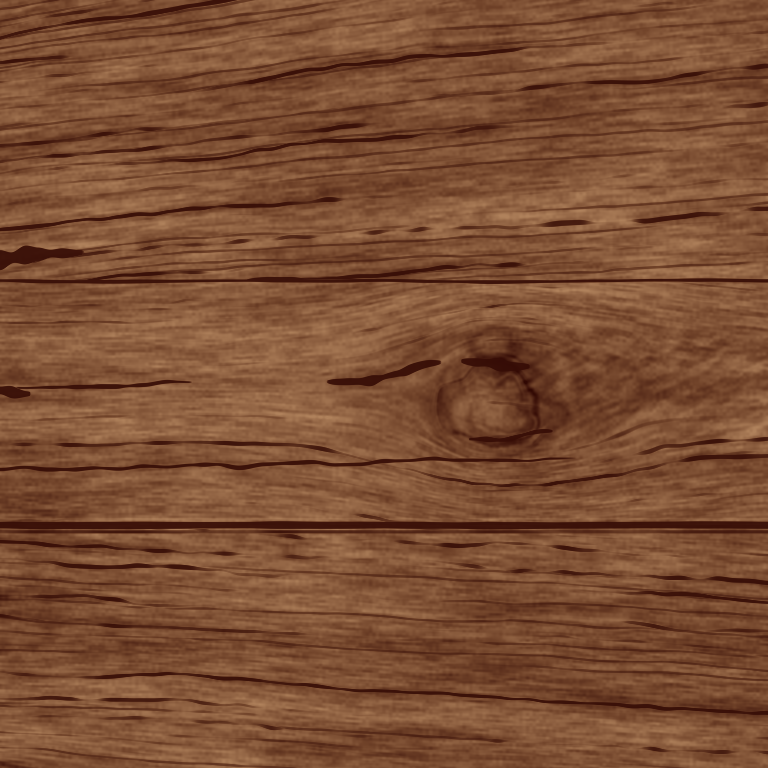
Write a WebGL 2 fragment shader that draws this texture.

```glsl
#version 300 es
precision highp float;
// Three weathered brown wood planks with streaky grain, dark cracks and a knot.
#define DARK vec3(0.19, 0.03, 0.01)
#define MID vec3(0.44, 0.26, 0.16)
#define LIGHT vec3(0.69, 0.51, 0.36)
#define UPPER_SEAM 0.634
#define LOWER_SEAM 0.316
#define KNOT vec2(0.645, 0.485)
#define KNOT_RADIUS 0.09
#define BASE_TONE 0.70
#define CRACK_SPACING 0.031
#define CRACK_WIDTH 0.0017
#define EDGE 0.0017

uniform vec2 u_resolution;
out vec4 fragColor;

float hash(vec2 c) {
  vec3 q = fract(c.xyx * 0.1031);
  q += dot(q, q.yzx + 33.33);
  return fract((q.x + q.y) * q.z);
}

float noise(vec2 p) {
  vec2 i = floor(p), f = fract(p);
  f = f * f * (3.0 - 2.0 * f);
  float low = mix(hash(i), hash(i + vec2(1, 0)), f.x);
  float high = mix(hash(i + vec2(0, 1)), hash(i + vec2(1, 1)), f.x);
  return mix(low, high, f.y);
}

float stroke(float dist, float halfWidth) {
  return 1.0 - smoothstep(halfWidth, halfWidth + max(EDGE, 1.0 / u_resolution.y), abs(dist));
}

// Grain coordinates: x runs along the fibres, y across them.
vec2 grainCoords(vec2 p, float plank) {
  vec2 g = p;
  if (plank > 1.5) {
    float rise = mix(0.06, 0.14, (p.y - UPPER_SEAM) / (1.0 - UPPER_SEAM));
    g.y -= rise * p.x * (1.2 - 0.35 * p.x);
  } else if (plank > 0.5) {
    // Stream lines parting around the knot, drawn out to its right.
    vec2 d = p - KNOT;
    d.x *= d.x > 0.0 ? 0.5 : 0.9;
    float bend = KNOT_RADIUS * KNOT_RADIUS / (dot(d, d) + 0.004);
    g = KNOT + (p - KNOT) * vec2(1.0 + 0.4 * bend, 1.0 - bend);
  } else {
    g.y += 0.05 * p.x;
  }
  g.y += (noise(g * vec2(4.0, 9.0)) - 0.5) * 0.012;
  g.y += (noise(g * vec2(18.0, 40.0)) - 0.5) * 0.003;
  return g + vec2(7.3, 3.1) * plank;
}

// Broken dark lines along the grain, one per row.
float cracks(vec2 g, float spacing, float width, float cover) {
  float ink = 0.0, firstRow = floor(g.y / spacing);
  for (int i = -1; i <= 1; i++) {
    float row = firstRow + float(i);
    float offset = hash(vec2(row, 5.0));
    float wobble = (noise(vec2(g.x * 9.0, row * 7.3)) - 0.5) * 0.3
                 + (noise(vec2(g.x * 45.0, row * 2.9)) - 0.5) * 0.1;
    float dist = g.y - (row + 0.5 + (offset - 0.5) * 0.8 + wobble) * spacing;
    float breaks = noise(vec2(g.x * 34.0, row * 5.1));
    float presence = 0.75 * noise(vec2(g.x * 2.6 + offset * 50.0, row * 3.7)) + 0.25 * breaks;
    float reach = smoothstep(1.0 - cover, 1.25 - cover, presence);
    float line = stroke(dist, width * reach * (0.3 + breaks));
    float halo = 0.22 * exp(-pow(dist / (3.5 * width), 2.0));
    ink = max(ink, reach * max(line, halo));
  }
  return ink;
}

// A single tapering split from a to b.
float split(vec2 p, vec2 a, vec2 b, float halfWidth) {
  float t = clamp((p.x - a.x) / (b.x - a.x), 0.0, 1.0);
  float taper = sqrt(4.0 * t * (1.0 - t));
  float y = mix(a.y, b.y, smoothstep(0.35, 0.95, t));
  y += (noise(vec2(p.x * 32.0, a.y * 90.0)) - 0.5) * 0.006;
  float ragged = 0.5 + noise(vec2(p.x * 60.0, b.y * 70.0));
  return stroke(p.y - y, halfWidth * taper * ragged) * smoothstep(0.0, 0.3, taper);
}

// Distance in radii from an uneven oval.
float oval(vec2 p, vec2 centre, vec2 radii) {
  return length((p - centre) / radii) + (noise(p * 45.0) - 0.5) * 0.6;
}

void main() {
  vec2 p = gl_FragCoord.xy / u_resolution.y;
  float plank = step(LOWER_SEAM, p.y) + step(UPPER_SEAM, p.y);
  bool middle = plank == 1.0;
  vec2 g = grainCoords(p, plank);

  // Fibres from broad bands to fine streaks.
  float tone = BASE_TONE - (plank < 0.5 ? 0.05 : 0.0);
  tone += 0.26 * (noise(g * vec2(2.0, 22.0)) - 0.5) + 0.20 * (noise(g * vec2(6.0, 64.0)) - 0.5);
  tone += 0.22 * (noise(g * vec2(16.0, 150.0)) - 0.5) + 0.25 * (noise(g * vec2(48.0, 310.0)) - 0.5);
  tone += 0.12 * (noise(p * 230.0) - 0.5) + 0.16 * (noise(p * 3.5 + 4.0) - 0.5);
  tone -= 0.22 * dot(p - 0.5, p - 0.5);
  tone += 0.07 * smoothstep(0.7, 0.95, noise(p * vec2(7.0, 9.0) + 2.0));

  float cover = middle ? 0.36 : (plank > 1.5 ? 0.56 : 0.48);
  float ink = cracks(g, CRACK_SPACING, CRACK_WIDTH, cover);
  ink = max(ink, 0.55 * cracks(g + 20.0, CRACK_SPACING * 0.4, CRACK_WIDTH * 0.4, cover));

  if (middle) {
    // Knot heart, small eye and the figured tail behind them.
    float heart = oval(p, vec2(0.642, 0.470), vec2(0.045, 0.032));
    float eye = oval(p, vec2(0.645, 0.552), vec2(0.028, 0.016));
    float tail = exp(-pow((p.y - 0.5) / 0.075, 2.0)) * smoothstep(0.56, 0.74, p.x);
    float figure = noise(vec2(p.x + p.y * 0.8, p.y - p.x * 0.45) * vec2(45.0, 150.0));
    float rings = noise(vec2(heart * 7.0, p.x * 30.0));
    tone -= tail * (0.07 + 0.30 * (figure - 0.4));
    tone -= exp(-pow((heart - 1.5) * 1.7, 2.0)) * (0.05 + 0.35 * rings);
    tone -= 0.25 * exp(-pow((eye - 1.0) * 2.5, 2.0));
    tone += 0.07 * (1.0 - smoothstep(0.5, 1.1, heart));
    ink = max(ink, split(p, vec2(0.60, 0.528), vec2(0.69, 0.522), 0.006));
    ink = max(ink, split(p, vec2(0.61, 0.428), vec2(0.72, 0.440), 0.0025));
  }

  // Larger splits in the wood.
  ink = max(ink, split(p, vec2(0.425, 0.502), vec2(0.575, 0.530), 0.0045));
  ink = max(ink, split(p, vec2(-0.04, 0.490), vec2(0.04, 0.488), 0.008));
  ink = max(ink, split(p, vec2(0.02, 0.497), vec2(0.25, 0.501), 0.0016));
  ink = max(ink, split(p, vec2(-0.20, 0.391), vec2(0.75, 0.402), 0.0016));
  ink = max(ink, split(p, vec2(-0.08, 0.663), vec2(0.11, 0.672), 0.009));

  // Gaps between planks.
  float waver = (noise(vec2(p.x * 14.0, 3.0)) - 0.5) * 0.003;
  float wear = noise(vec2(p.x * 22.0, 8.0));
  tone += 0.12 * stroke(p.y - LOWER_SEAM - 0.008, 0.001);
  ink = max(ink, stroke(p.y - UPPER_SEAM - waver, 0.0006 + 0.0012 * wear));
  ink = max(ink, stroke(p.y - LOWER_SEAM - waver * 0.4, 0.0032 + 0.001 * wear));
  ink = max(ink, stroke(p.y - LOWER_SEAM + 0.0085, 0.0012) * (0.4 + 0.6 * wear));

  tone = clamp(mix(tone, 0.04, 0.92 * ink), 0.0, 1.0);
  vec3 colour = tone < 0.5 ? mix(DARK, MID, tone * 2.0) : mix(MID, LIGHT, tone * 2.0 - 1.0);
  fragColor = vec4(colour, 1.0);
}
```
